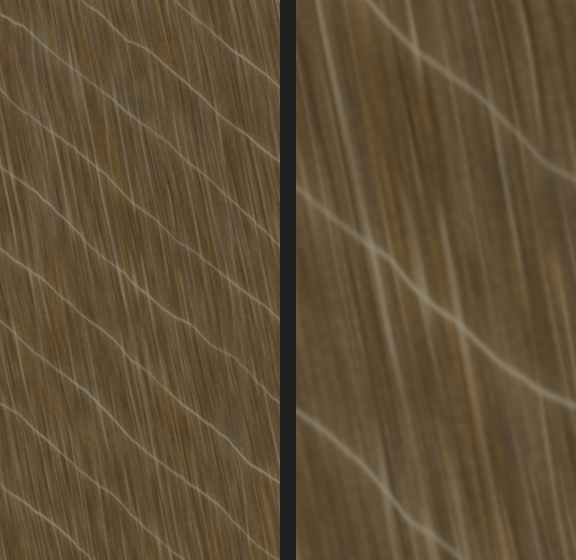
Left: the whole. Right: its middle third, enlarged.
Give the GLSL for this texture, as a Shadertoy shader.

```glsl
// Brown veined stone: steep wood-like grain built from stretched noise and
// jittered hairline streaks, crossed by evenly spaced pale diagonal veins.
// All lengths are fractions of the canvas width; depth runs down from the top.

const vec3 BROWN = vec3(0.362, 0.295, 0.195);
const vec3 UMBER = vec3(0.245, 0.182, 0.095);
const vec3 RUST  = vec3(0.375, 0.278, 0.145);
const vec3 TAUPE = vec3(0.390, 0.332, 0.248);
const vec3 PALE  = vec3(0.580, 0.540, 0.455);

const float GRAIN_SLANT  = 0.20;   // sideways drift per unit of depth
const float GRAIN_DEPTH  = 0.44;   // contrast of the stretched grain
const float SPECKLE      = 0.09;   // contrast of the mineral speckle
const float VEIN_SLOPE   = 0.845;  // depth gained per unit of width
const float VEIN_SPACING = 0.284;  // vertical gap between veins
const float VEIN_START   = 0.026;
const float VEIN_WIDTH   = 0.0044;
const float HALO_WIDTH   = 0.022;

float hash(vec2 cell) {
    uvec2 q = uvec2(ivec2(cell)) * uvec2(1597334677u, 3812015801u);
    uint n = q.x ^ q.y;
    n = (n ^ (n >> 15)) * 2246822519u;
    n = (n ^ (n >> 13)) * 3266489917u;
    return float((n ^ (n >> 16)) >> 8) / 16777216.0;
}

float noise(vec2 p) {
    vec2 cell = floor(p);
    vec2 f = p - cell;
    f = f * f * (3.0 - 2.0 * f);
    float top = mix(hash(cell), hash(cell + vec2(1, 0)), f.x);
    float bottom = mix(hash(cell + vec2(0, 1)), hash(cell + vec2(1, 1)), f.x);
    return mix(top, bottom, f.y);
}

float bell(float x, float width) {
    return exp(-x * x / (width * width));
}

// Hairlines, one per cell across the grain, fading in and out with depth.
float streaks(float across, float depth, float gap, float width, float seed) {
    float sum = 0.0;
    float home = floor(across / gap);
    for (int i = -1; i <= 1; i++) {
        float id = home + float(i);
        float sway = 0.5 * (noise(vec2(id, depth * 3.0 + seed)) - 0.5);
        float center = (id + 0.5 + 0.7 * (hash(vec2(id, seed)) - 0.5) + sway) * gap;
        float shift = seed + 7.0 * hash(vec2(id, seed + 5.0));
        float fade = smoothstep(0.25, 0.8, noise(vec2(id + 57.0, depth * 6.0 + shift)));
        float size = width * mix(0.8, 1.3, hash(vec2(id, seed + 9.0)));
        sum += fade * bell(across - center, size);
    }
    return sum;
}

// Returns the core strength in x and the soft halo in y.
vec2 veins(vec2 p, float pixel) {
    float row = (p.y - VEIN_SLOPE * p.x - VEIN_START) / VEIN_SPACING;
    float id = floor(row + 0.5);
    float along = p.x + id * 0.37;
    float wobble = 0.034 * (noise(vec2(along * 4.5, id)) - 0.5)
                 + 0.020 * (noise(vec2(along * 12.0, id + 31.0)) - 0.5)
                 + 0.007 * (noise(vec2(along * 38.0, id + 67.0)) - 0.5);
    float dist = ((row - id) * VEIN_SPACING + wobble) * inversesqrt(1.0 + VEIN_SLOPE * VEIN_SLOPE);
    float strength = mix(0.5, 1.0, noise(vec2(along * 9.0, id + 80.0)));
    float core = bell(dist, max(VEIN_WIDTH, pixel));
    return strength * vec2(core, bell(dist, HALO_WIDTH));
}

void mainImage(out vec4 fragColor, in vec2 fragCoord) {
    float pixel = 1.0 / iResolution.x;
    vec2 p = vec2(fragCoord.x, iResolution.y - fragCoord.y) * pixel;

    // Coordinates that follow the slightly bent grain
    float across = p.x - GRAIN_SLANT * p.y;
    across += 0.012 * (noise(vec2(across * 4.0, p.y * 4.0)) - 0.5);

    // Broad clouding and narrow rusty bands
    float cloud = noise(p * vec2(6.0, 5.0)) * 0.5 + noise(p * 15.0 + 20.0) * 0.5;
    float band = noise(vec2(across * 45.0, p.y * 4.0 + 40.0));
    vec3 color = mix(BROWN, TAUPE, 0.5 * smoothstep(0.3, 0.8, cloud));
    color = mix(color, RUST, 0.5 * smoothstep(0.45, 0.9, band));

    // Stretched grain and a little mineral speckle
    float grain = 0.22 * noise(vec2(across * 48.0, p.y * 5.0))
                + 0.40 * noise(vec2(across * 100.0, p.y * 9.0 + 11.0))
                + 0.38 * noise(vec2(across * 170.0, p.y * 16.0 + 23.0));
    color *= 1.0 + GRAIN_DEPTH * (grain - 0.5);
    color *= 1.0 + SPECKLE * (noise(p * 120.0) - 0.5);

    // Dark and pale hairlines
    vec2 vein = veins(p, pixel);
    float dark = streaks(across, p.y, 0.027, max(0.0036, pixel), 3.0);
    float fine = streaks(across, p.y, 0.025, max(0.0030, pixel), 140.0);
    float bold = streaks(across + 0.02 * p.y, p.y, 0.046, max(0.0042, pixel), 270.0);
    color = mix(color, UMBER, 0.42 * min(dark, 1.0));
    float light = 0.26 * fine + 0.42 * bold;
    color = mix(color, PALE, min(light * (0.85 + 0.5 * vein.y), 0.65));

    // Diagonal veins with a faint glow
    color = mix(color, PALE, 0.14 * vein.y);
    color = mix(color, PALE, 0.76 * vein.x);

    fragColor = vec4(color, 1.0);
}
```
